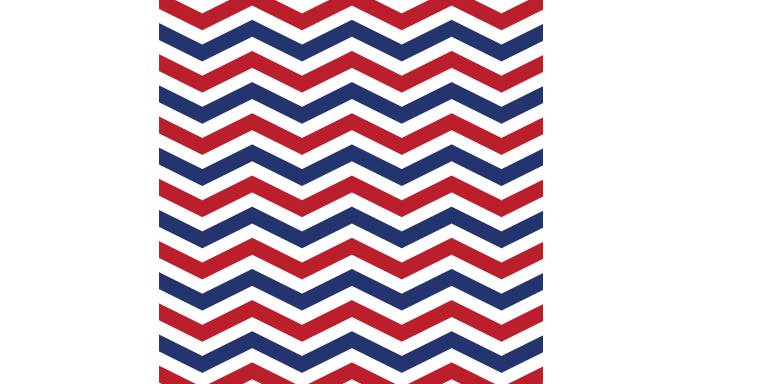
Reproduce this pattern procedurally as a WebGL 1 fragment shader.

```glsl
precision highp float;
// Red and blue chevron stripes on a white square panel in a white field.
// A triangle wave bends the height coordinate, which is then split into
// evenly spaced rows of alternating colour. Lengths are in canvas heights.

uniform vec2 u_resolution;

#define PANEL_LEFT 0.4141
#define PANEL_WIDTH 1.0
#define WAVE_LENGTH 0.2597
#define WAVE_DEPTH 0.0644
#define PEAK_X 0.9164
#define ROW_PITCH 0.0811
#define BAND_HEIGHT 0.0441
#define BLUE_PEAK_Y 0.6020
#define WHITE vec3(1.0)
#define RED vec3(0.73, 0.12, 0.17)
#define BLUE vec3(0.137, 0.204, 0.435)

// 0 at each peak, 1 at each valley
float triangleWave(float x) {
  return 2.0 * abs(fract((x - PEAK_X) / WAVE_LENGTH + 0.5) - 0.5);
}

// Coverage of a shape from its signed distance, smoothed over one pixel
float coverage(float distanceToEdge, float pixel) {
  return clamp(0.5 - distanceToEdge / pixel, 0.0, 1.0);
}

void main() {
  float pixel = 1.0 / u_resolution.y;
  vec2 p = gl_FragCoord.xy * pixel;

  // Straighten the zigzag, then find the nearest row
  float height = p.y + WAVE_DEPTH * triangleWave(p.x) - BLUE_PEAK_Y;
  float row = floor(height / ROW_PITCH + 0.5);
  float offset = abs(height - row * ROW_PITCH);

  // Vertical offset to true distance from the sloping edge
  float slope = 2.0 * WAVE_DEPTH / WAVE_LENGTH;
  float bandDistance = (offset - 0.5 * BAND_HEIGHT) / sqrt(1.0 + slope * slope);

  // Clip the bands to the panel
  float panelCentre = PANEL_LEFT + 0.5 * PANEL_WIDTH;
  float panelDistance = abs(p.x - panelCentre) - 0.5 * PANEL_WIDTH;
  float ink = coverage(bandDistance, pixel) * coverage(panelDistance, pixel);

  // Even rows are blue, odd rows red
  vec3 bandColour = mod(row, 2.0) < 0.5 ? BLUE : RED;
  gl_FragColor = vec4(mix(WHITE, bandColour, ink), 1.0);
}
```
